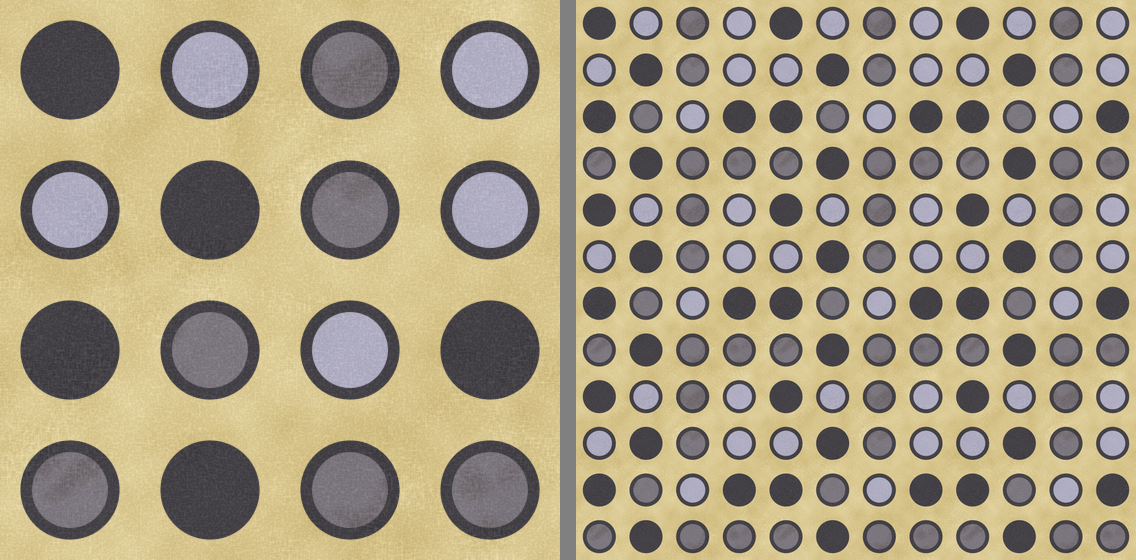
Left, the tile; right, the same tile 3 across and 3 down.
Give the GLSL for this pattern, as a Shadertoy shader.

```glsl
vec2 hash2(vec2 p) {
    vec3 q = fract(p.xyx * vec3(0.1031, 0.1030, 0.0973));
    q += dot(q, q.yzx + 33.33);
    return fract((q.xx + q.yz) * q.zy);
}

// Wrapping cellular noise, centred near zero
float cellular(vec2 uv, vec2 cells) {
    vec2 p = uv * cells, id = floor(p), f = p - id;
    float nearest = 2.0;
    for (int y = -1; y <= 1; y++)
    for (int x = -1; x <= 1; x++) {
        vec2 o = vec2(x, y);
        vec2 d = o + hash2(mod(id + o, cells)) - f;
        nearest = min(nearest, dot(d, d));
    }
    return sqrt(nearest) - 0.46;
}

// Soft blotches from layered sines with whole-number frequencies
float blotches(vec2 uv) {
    vec2 p = uv * 6.2831853;
    float sum = 0.0, amp = 0.5;
    for (int i = 0; i < 5; i++) {
        float k = float(i);
        vec2 warp = 1.3 * sin(p.yx * (k + 2.0) + vec2(1.7, 4.1) * k);
        sum += amp * sin(p.x * (k * 2.0 + 1.0) + warp.x + k * 2.3)
                   * sin(p.y * (k * 2.0 + 1.0) + warp.y + k * 1.1);
        amp *= 0.72;
    }
    return sum;
}

// 0 = solid disc, 1 = grey centre, 2 = lavender centre; bottom row first
int discKind(ivec2 cell) {
    int kinds[16] = int[16](1, 0, 1, 1,
                            0, 1, 2, 0,
                            2, 0, 1, 2,
                            0, 2, 1, 2);
    return kinds[cell.y * 4 + cell.x];
}

void mainImage(out vec4 fragColor, in vec2 fragCoord) {
    vec2 uv = fragCoord / iResolution.xy;
    vec2 grid = uv * 4.0;
    float radius = length(fract(grid) - 0.5);
    float aa = 3.0 / iResolution.y;

    // Discs and their inset centres
    int kind = discKind(ivec2(grid) % 4);
    float disc = 1.0 - smoothstep(-aa, aa, radius - 0.354);
    float inset = 1.0 - smoothstep(-aa, aa, radius - 0.271);

    // Cloth: fine grain plus threads running both ways, rougher in worn patches
    float mottle = blotches(uv);
    float grain = cellular(uv, vec2(230.0));
    float threads = cellular(uv, vec2(60.0, 230.0)) + cellular(uv, vec2(230.0, 60.0));
    float worn = smoothstep(0.05, 0.6, blotches(uv.yx + vec2(0.37, 0.61)));
    float cloth = grain * 0.075 + threads * mix(0.025, 0.065, worn);

    vec3 gold = vec3(0.85, 0.78, 0.56) + mottle * vec3(0.035, 0.045, 0.065);
    vec3 charcoal = vec3(0.27, 0.26, 0.28) + mottle * 0.012;
    vec3 centre = kind == 2 ? vec3(0.69, 0.68, 0.76)
                            : mix(vec3(0.49, 0.47, 0.50), vec3(0.43, 0.40, 0.41), worn * 0.7);
    centre += mottle * 0.015;

    vec3 color = mix(gold, charcoal, disc);
    if (kind > 0) color = mix(color, centre, inset);
    color += cloth * mix(vec3(0.85, 0.95, 1.15), vec3(1.0), disc);
    fragColor = vec4(clamp(color, 0.0, 1.0), 1.0);
}
```
